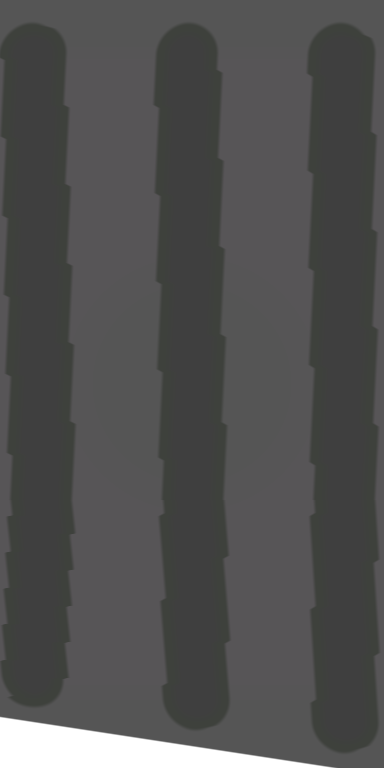
This pattern is drawn by a Shadertoy shader. Its source:

```glsl
const int BAR_COUNT = 3;
const float BAR_RADIUS = 0.083;
const float BEND = 1.302;
const float STEP_DEPTH = 0.0145;
const vec3 GREY = vec3(0.332);
const vec3 MAUVE = vec3(0.343, 0.332, 0.343);
const vec3 DARK = vec3(0.247);
const vec3 DARK_RIM = vec3(0.243, 0.254, 0.236);

// Falling ramp from +0.5 to -0.5 with a softened jump back
float sawtooth(float t) {
    float f = fract(t);
    return 0.5 - f + smoothstep(0.95, 1.0, f);
}

// Sideways shift of a stepped edge; the ramp reverses below the bend
float edgeShift(float down, float index, float side) {
    float upperPeriod = 0.206 + 0.0235 * index;
    float lowerPeriod = index < 0.5 ? 0.094 : 0.199 + 0.022 * index;
    float upper = sawtooth((down - 1.188 - 0.013 * index) / upperPeriod + 0.4 * side);
    float lower = -sawtooth((down - 1.346) / lowerPeriod - 0.5 * side);
    return STEP_DEPTH * (down < BEND ? upper : lower);
}

// Signed distance to a bent, round-ended bar; p.y runs downwards
float barDistance(vec2 p, float index, float lowerLean) {
    float top = 0.143;
    float bottom = 1.758 + 0.06 * index;
    float upperLean = 0.0234 - 0.0078 * index;
    float centre = 0.087 + 0.401 * index
        + upperLean * clamp((p.y - top) / (BEND - top), 0.0, 1.0)
        + lowerLean * clamp((p.y - BEND) / (bottom - BEND), 0.0, 1.0);
    float x = p.x - centre;
    float side = smoothstep(-0.6 * BAR_RADIUS, 0.6 * BAR_RADIUS, x);
    x -= mix(edgeShift(p.y, index, 0.0), edgeShift(p.y, index, 1.0), side);
    float beyondEnd = max(max(top - p.y, p.y - bottom), 0.0);
    return length(vec2(x, beyondEnd)) - BAR_RADIUS;
}

// Grey ground with a faint mauve cast around a neutral centre
vec3 groundColour(vec2 p) {
    float band = smoothstep(0.08, 0.2, p.y) * (1.0 - smoothstep(1.72, 1.88, p.y));
    float ring = smoothstep(0.15, 0.45, length(p - vec2(0.5, 1.0)));
    return mix(GREY, MAUVE, band * ring);
}

void mainImage(out vec4 fragColor, in vec2 fragCoord) {
    vec2 p = vec2(fragCoord.x, iResolution.y - fragCoord.y) / iResolution.x;
    float pixel = 1.0 / iResolution.x;

    // Nearest bar
    vec3 lowerLeans = vec3(-0.021, 0.009, 0.003);
    float d = 10.0;
    for (int i = 0; i < BAR_COUNT; i++) {
        d = min(d, barDistance(p, float(i), lowerLeans[i]));
    }

    // Soft-edged bars with a slightly green rim
    vec3 barColour = mix(DARK, DARK_RIM, smoothstep(-0.045, -0.015, d));
    float softness = max(0.006, pixel);
    vec3 colour = mix(barColour, groundColour(p), smoothstep(-softness, softness, d));

    // White corner below a slanted border
    float belowBorder = (p.y - 1.867 - 0.152 * p.x) / length(vec2(1.0, 0.152));
    colour = mix(colour, vec3(1.0), smoothstep(-pixel, pixel, belowBorder));

    fragColor = vec4(colour, 1.0);
}
```
